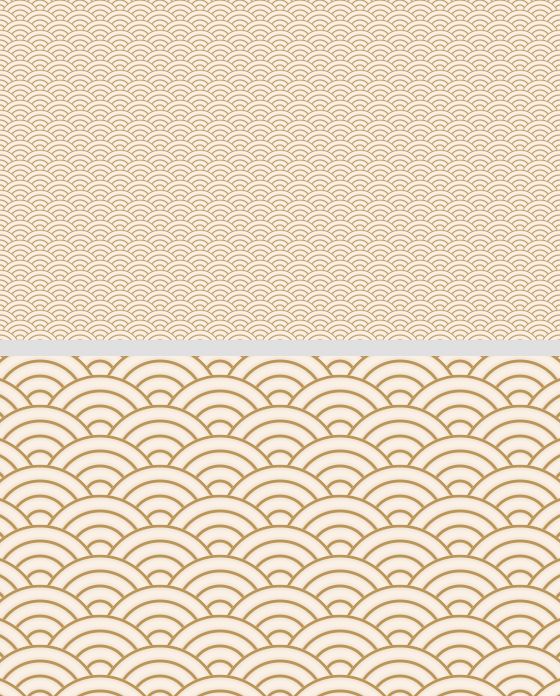
Top, the full canvas; bottom, a detail of the centre.
Reproduce this pattern procedurally as a Shadertoy shader.

```glsl
const vec2 REPEATS = vec2(14.0, 17.0);   // whole repeats across and down
const float RING_STEP = 0.25;            // ring spacing, in scale radii
const float LINE_HALF = 0.024;           // half the line width, in scale radii
const vec2 TINT_REACH = vec2(0.03, 0.10); // soft tint beside each line
const vec3 PAPER = vec3(0.980, 0.942, 0.900);
const vec3 TINT = vec3(0.950, 0.902, 0.842);
const vec3 LINE = vec3(0.735, 0.580, 0.340);

// Share of a pixel lying on the positive side of an edge
float coverage(float signedDist, float pixel) {
    return clamp(signedDist / pixel + 0.5, 0.0, 1.0);
}

// Concentric rings of one scale, at distance r from its centre
vec3 scaleColor(float r, float pixel) {
    float ring = max(round(r / RING_STEP), 1.0) * RING_STEP;
    float offset = r - ring;
    vec3 fill = mix(TINT, PAPER, smoothstep(TINT_REACH.x, TINT_REACH.y, abs(offset)));
    float line = coverage(offset + LINE_HALF, pixel) - coverage(offset - LINE_HALF, pixel);
    return mix(fill, LINE, line);
}

void mainImage(out vec4 fragColor, in vec2 fragCoord) {
    // One unit is one scale radius; each repeat is two wide and one high
    vec2 span = REPEATS * vec2(2.0, 1.0);
    vec2 p = fragCoord / iResolution.xy * span;
    float pixel = span.x / iResolution.x;
    float nearestRow = floor(2.0 * p.y);

    // Overlap the staggered rows, from the back (upper) to the front (lower)
    vec3 color = PAPER;
    for (int i = 2; i >= -2; i--) {
        float row = nearestRow + float(i);
        float shift = 1.0 - mod(row, 2.0);
        float x = mod(p.x - shift + 1.0, 2.0) - 1.0;
        float r = length(vec2(x, p.y - 0.5 * row));
        color = mix(color, scaleColor(r, pixel), coverage(1.0 + LINE_HALF - r, pixel));
    }
    fragColor = vec4(color, 1.0);
}
```
